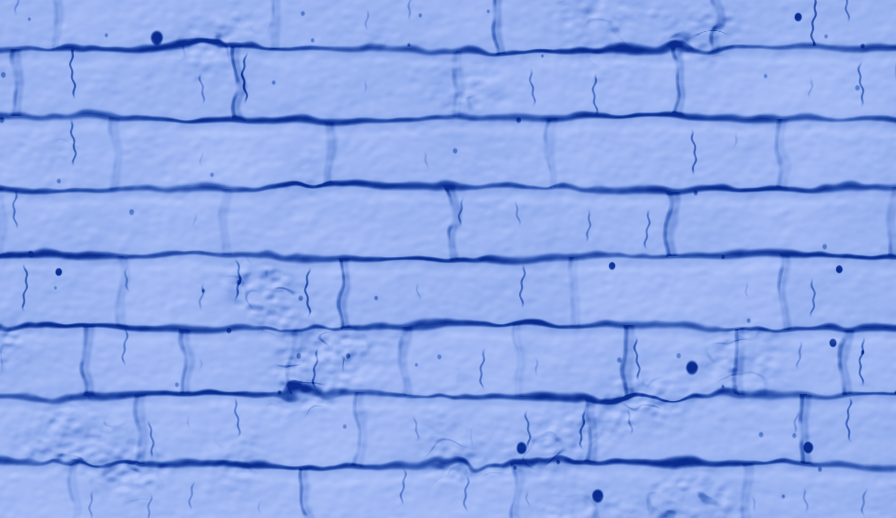
A WebGL 2 fragment shader for this texture:

```glsl
#version 300 es
precision highp float;
// Painted blue brick wall: courses with wavy shadowed bed joints, soft upright
// joints, cracks, nail holes and flaking paint. Everything adds to one tone
// value, which a six-step blue ramp turns into colour; noise is cellular.
uniform vec2 u_resolution;
out vec4 fragColor;

#define COURSES 7.48        // courses in the canvas height
#define TOP_SHIFT 0.29      // part of the top course that is cut off
#define STRETCHER 3.2       // long brick, in course heights
#define HEADER 1.57         // short brick, in course heights
#define HEADER_ROW 5        // the course laid with short bricks
#define BED_WIDTH 0.062     // half width of the bed shadow
#define JOINT_WIDTH 0.085   // half width of the upright joints
#define BASE_TONE 0.30
#define GRAIN 0.75
#define WEAR 1.0

const vec3 BLUES[6] = vec3[6](
  vec3(0.64, 0.73, 0.96), vec3(0.55, 0.66, 0.92), vec3(0.42, 0.55, 0.85),
  vec3(0.26, 0.41, 0.75), vec3(0.14, 0.29, 0.66), vec3(0.04, 0.17, 0.56));
const float ROW_OFFSET[8] = float[8](0.84, 0.30, 1.60, 0.08, 1.82, 1.18, 2.06, 1.15);

vec3 hash3(vec2 p) {
  vec3 q = fract(p.xyx * vec3(0.1031, 0.1030, 0.0973));
  q += dot(q, q.yxz + 33.33);
  return fract((q.xxy + q.yzz) * q.zyx);
}

// Smooth cellular noise around zero: one raised or sunken lump per cell.
float lumps(vec2 p) {
  float sum = 0.0;
  for (int y = -1; y <= 1; y++)
    for (int x = -1; x <= 1; x++) {
      vec2 cell = floor(p) + vec2(x, y);
      vec3 h = hash3(cell + 50.0);
      vec2 d = p - cell - h.xy;
      float k = max(0.0, 1.0 - dot(d, d));
      sum += (h.z - 0.5) * k * k;
    }
  return 2.0 * sum;
}

float relief(vec2 p) {
  return 0.6 * lumps(p * vec2(3.5, 4.5)) + 0.4 * lumps(p * vec2(9.0, 12.0) + 7.0);
}

// Vertical offset of a bed joint: layered sines with a phase per course.
float bedBend(float x, float bed) {
  return 0.035 * sin(x * 0.7 + bed * 2.4) + 0.018 * sin(x * 2.3 + bed * 4.1)
       + 0.012 * sin(x * 6.1 + bed * 1.7);
}

// Scattered round holes, at most one per cell.
float holes(vec2 p, float size, float chance, float radius, float px) {
  vec2 cell = floor(p / size);
  vec3 h = hash3(cell + size * 31.0);
  vec2 d = p - (cell + 0.2 + 0.6 * h.xy) * size;
  float r = radius * (0.7 + 0.6 * fract(h.z * 17.0));
  float edge = max(px, 0.3 * r);
  return step(h.z, chance) * (1.0 - smoothstep(r - edge, r + edge, length(d * vec2(1.0, 0.85))));
}

// Thin wandering upright cracks, each spanning part of its course.
float cracks(vec2 p, float row, float px) {
  float column = floor(p.x / 0.8);
  vec3 h = hash3(vec2(column, row + 20.0));
  float y = p.y - row;
  float x = p.x - (column + 0.25 + 0.5 * h.x) * 0.8
          + 0.025 * sin(y * 9.0 + h.y * 40.0) + 0.012 * sin(y * 31.0 + h.x * 9.0);
  float span = smoothstep(0.0, 0.12, 0.12 + 0.3 * h.y - abs(y - 0.3 - 0.35 * h.x));
  return step(h.z, 0.45) * span * (0.35 + h.y) * (1.0 - smoothstep(0.004, 0.014 + px, abs(x)));
}

vec3 blueRamp(float tone) {
  tone = clamp(tone, -0.6, 5.0);
  int i = clamp(int(floor(tone)), 0, 4);
  return mix(BLUES[i], BLUES[i + 1], tone - float(i));
}

void main() {
  float px = COURSES / u_resolution.y;
  vec2 p = vec2(gl_FragCoord.x, u_resolution.y - gl_FragCoord.y) * px + vec2(0.0, TOP_SHIFT);
  float rough = lumps(p * 4.0 + 11.0);
  float patches = lumps(p * vec2(0.8, 1.1) + 3.0);
  vec2 fromWorn = (p - vec2(5.6, 6.0)) / vec2(3.4, 1.0);
  float wear = WEAR * smoothstep(0.2, 0.75, 0.65 * patches + 0.5 * exp(-dot(fromWorn, fromWorn)));

  // Nearest bed joint, course and upright joint
  float bed = floor(p.y + 0.5);
  float d = p.y - bed - bedBend(p.x, bed) + rough * (0.025 + 0.07 * wear);
  float row = bed - step(d, 0.0);
  int course = clamp(int(row), 0, 7);
  float brick = course == HEADER_ROW ? HEADER : STRETCHER;
  float along = p.x - ROW_OFFSET[course];
  float joint = floor(along / brick + 0.5);
  vec3 jh = hash3(vec2(joint + 9.0, row + 3.0));
  float e = along - joint * brick + 0.2 * (jh.x - 0.5) + 0.03 * sin(p.y * 7.0 + jh.y * 20.0) + 0.035 * rough;
  float brickId = joint - step(e, 0.0);

  // Painted face: tint per brick, mottling and side-lit grain
  float slope = relief(p + vec2(0.025, 0.04)) - relief(p);
  float tone = BASE_TONE + 0.3 * (hash3(vec2(brickId + 70.0, row)).x - 0.5) + 0.22 * patches;
  tone += GRAIN * slope * (1.0 + 3.0 * wear);

  // Flaked paint with curled, shadowed rims
  float crust = lumps(p * vec2(2.2, 3.1) + 0.25 * rough + 19.0);
  tone += wear * (1.5 * (1.0 - smoothstep(0.02, 0.12, abs(crust))) * smoothstep(-0.2, 0.4, rough) + 0.2);

  // Upright joints: soft hollow with a darker left edge
  float hollow = 1.0 - smoothstep(0.4 * JOINT_WIDTH, 1.2 * JOINT_WIDTH, abs(e));
  float lip = 1.0 - smoothstep(0.01, 0.035 + px, abs(e + 0.6 * JOINT_WIDTH));
  tone += (0.35 + 0.65 * jh.z) * (1.3 * hollow + 1.6 * lip * smoothstep(-0.5, 0.4, rough + jh.y - 0.5));

  // Bed joints: dark core, mid-blue fringe, lit brick edge below
  float width = BED_WIDTH * (0.9 + 0.35 * sin(p.x * 1.9 + bed * 3.0) + 0.3 * rough);
  float core = 1.0 - smoothstep(0.25 * width, width + px, abs(d));
  float fringe = exp(-abs(d) / (d > 0.0 ? 0.075 : 0.035));
  tone += core * (2.7 + 0.7 * sin(p.x * 1.1 + bed * 5.0) + 0.5 * rough) + 1.3 * fringe;
  tone -= 0.45 * exp(-pow((d - 0.19) / 0.06, 2.0));

  // Cracks, nail holes and specks
  tone += 2.4 * cracks(p, row, px);
  tone += 4.5 * holes(p, 1.6, 0.28, 0.065, px) + 2.2 * holes(p + 0.3, 0.5, 0.12, 0.028, px);

  fragColor = vec4(blueRamp(tone), 1.0);
}
```
